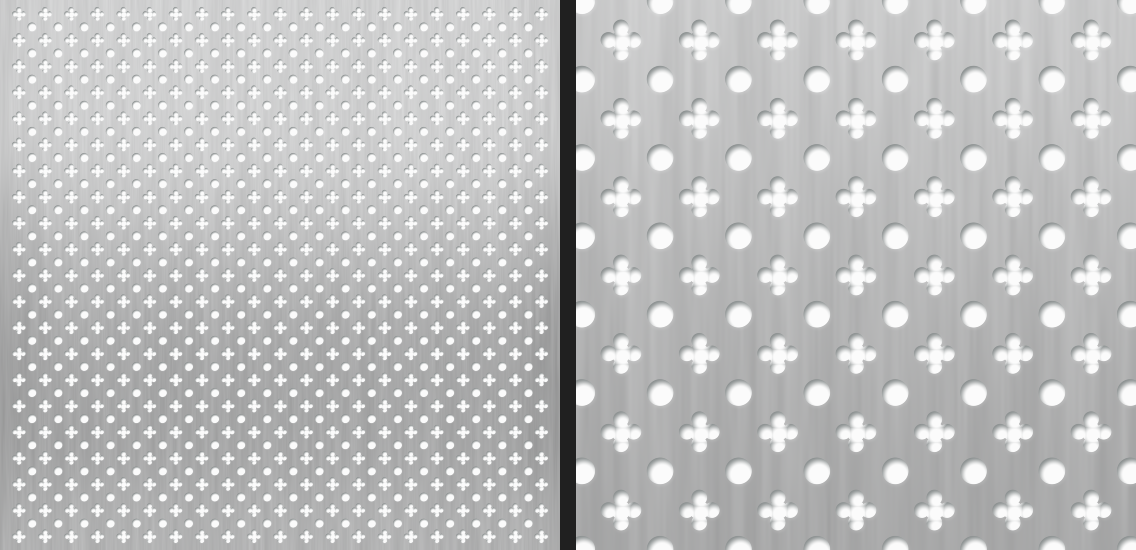
Left, the full canvas; right, a detail of the centre.
A Shadertoy shader for this pattern:

```glsl
const float PITCH = 0.04664;          // hole spacing, in canvas widths
const float LAST_CROSS = 10.0;        // crosses run from -10 to 10 on each axis
const float DOT_RADIUS = 0.17;        // hole sizes, in pitches
const float LOBE_OFFSET = 0.160;
const float LOBE_RADIUS = 0.100;
const float CORE_RADIUS = 0.125;
const vec2 SHADOW_SHIFT = vec2(0.028, -0.046);
const float SHADOW_BLUR = 0.055;
const vec3 SHADOW = vec3(0.55, 0.57, 0.57);
const vec3 BACKLIGHT = vec3(0.985);
const float STEEL_LIGHT = 0.815;
const float STEEL_DARK = 0.655;
const float GRAIN = 0.085;

float hash(vec2 p) {
    vec3 q = fract(vec3(p.xyx) * 0.1031);
    q += dot(q, q.yzx + 33.33);
    return fract((q.x + q.y) * q.z);
}

float noise(vec2 p) {
    vec2 i = floor(p), f = fract(p);
    f = f * f * (3.0 - 2.0 * f);
    return mix(mix(hash(i), hash(i + vec2(1, 0)), f.x),
               mix(hash(i + vec2(0, 1)), hash(i + vec2(1, 1)), f.x), f.y);
}

// Four round lobes joined by a round core
float crossDistance(vec2 p) {
    p = abs(p);
    vec2 folded = vec2(max(p.x, p.y), min(p.x, p.y));
    float lobe = length(folded - vec2(LOBE_OFFSET, 0.0)) - LOBE_RADIUS;
    return min(lobe, length(p) - CORE_RADIUS);
}

// Crosses at whole grid points, dots midway between them
float holeDistance(vec2 g) {
    vec2 crossCell = clamp(floor(g + 0.5), -LAST_CROSS, LAST_CROSS);
    vec2 dotCell = clamp(floor(g), -LAST_CROSS, LAST_CROSS - 1.0) + 0.5;
    return min(crossDistance(g - crossCell), length(g - dotCell) - DOT_RADIUS);
}

// Vertical brushing: thin streaks of several lengths
float brushing(vec2 p) {
    float streaks = 0.0, weight = 0.5;
    vec2 frequency = vec2(150.0, 5.0);
    for (int i = 0; i < 3; i++) {
        streaks += weight * (noise(p * frequency + float(i) * 37.0) - 0.5);
        frequency *= vec2(1.9, 2.3);
        weight *= 0.7;
    }
    return streaks;
}

vec3 steel(vec2 p, vec2 uv) {
    float tone = mix(STEEL_DARK, STEEL_LIGHT, smoothstep(0.28, 0.80, uv.y));
    tone += 0.045 * (1.0 - smoothstep(0.0, 0.22, uv.y));

    // Side shading, strongest just below the middle
    float side = smoothstep(0.36, 0.5, abs(uv.x - 0.5));
    float band = (uv.y - 0.45) / 0.28;
    tone -= side * (0.015 + 0.035 * exp(-band * band));
    return vec3(tone + GRAIN * brushing(p)) * vec3(0.998, 1.0, 1.002);
}

void mainImage(out vec4 fragColor, in vec2 fragCoord) {
    vec2 uv = fragCoord / iResolution.xy;
    vec2 p = fragCoord / iResolution.x;
    vec2 g = (fragCoord - 0.5 * iResolution.xy) / (iResolution.x * PITCH);
    float pixel = 1.0 / (iResolution.x * PITCH);

    float d = holeDistance(g);
    vec3 color = steel(p, uv);

    // Soft inner shadow cast from the upper left rim
    float lit = 1.0 - smoothstep(-SHADOW_BLUR, SHADOW_BLUR, holeDistance(g - SHADOW_SHIFT));
    vec3 hole = mix(SHADOW, BACKLIGHT, lit);

    // Faint bright bevel on the lower right rim
    float rim = 1.0 - smoothstep(0.0, 0.06, d);
    color += 0.04 * rim * lit;

    float coverage = 1.0 - smoothstep(-0.6 * pixel, 0.6 * pixel, d);
    fragColor = vec4(mix(color, hole, coverage), 1.0);
}
```
